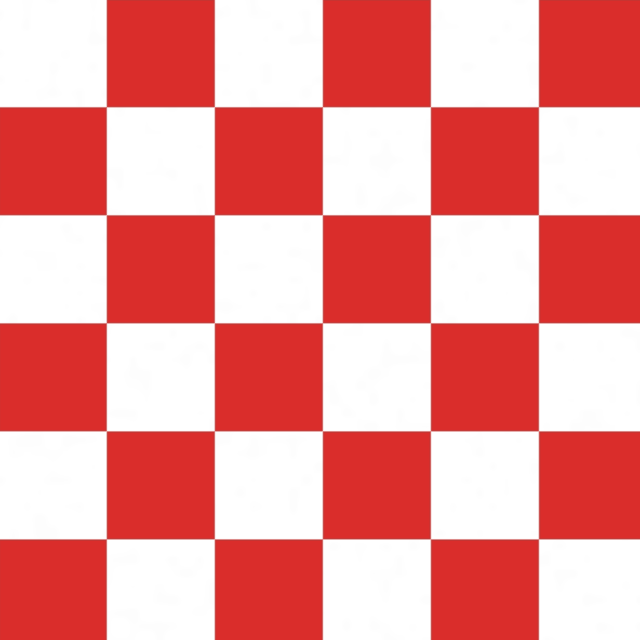
Write a Shadertoy shader that draws this pattern.

```glsl
// Red and white checkerboard, almost six squares across and down.
// A signed distance to the nearest grid line, positive in red squares, drives
// the soft edges and their thin dark rim; faint noise mottles the white.

// Sine-free hash of a lattice point to 0..1
float hash(vec2 p) {
    vec3 q = fract(vec3(p.xyx) * 0.1031);
    q += dot(q, q.yzx + 33.33);
    return fract((q.x + q.y) * q.z);
}

// Smoothly interpolated value noise
float valueNoise(vec2 p) {
    vec2 i = floor(p);
    vec2 f = smoothstep(0.0, 1.0, fract(p));
    return mix(mix(hash(i), hash(i + vec2(1, 0)), f.x),
               mix(hash(i + vec2(0, 1)), hash(i + vec2(1, 1)), f.x), f.y);
}

// Distance to the nearest square edge, positive inside red squares
float checkerDistance(vec2 uv, float pitch) {
    vec2 cell = (uv - vec2(0.5045, 0.4948)) / pitch;
    vec2 toEdge = 0.5 - abs(fract(cell) - 0.5);
    float parity = mod(floor(cell.x) + floor(cell.y), 2.0);
    return min(toEdge.x, toEdge.y) * pitch * (1.0 - 2.0 * parity);
}

void mainImage(out vec4 fragColor, in vec2 fragCoord) {
    vec2 uv = fragCoord / iResolution.y;
    float pixel = 1.0 / iResolution.y;
    float d = checkerDistance(uv, 0.1688);

    // White squares with barely visible mottling
    float mottle = smoothstep(0.6, 0.95, valueNoise(uv * 48.0));
    vec3 white = vec3(1.0 - 0.008 * mottle);

    // Red squares, slightly darker along the rim
    float rim = 1.0 - smoothstep(0.0015, 0.0015 + max(0.0016, pixel), d);
    vec3 red = mix(vec3(0.856, 0.177, 0.170), vec3(0.76, 0.21, 0.20), rim);

    // Soft boundary between the two
    float softness = max(0.0017, 0.7 * pixel);
    vec3 color = mix(white, red, smoothstep(-softness, softness, d));

    fragColor = vec4(color, 1.0);
}
```
